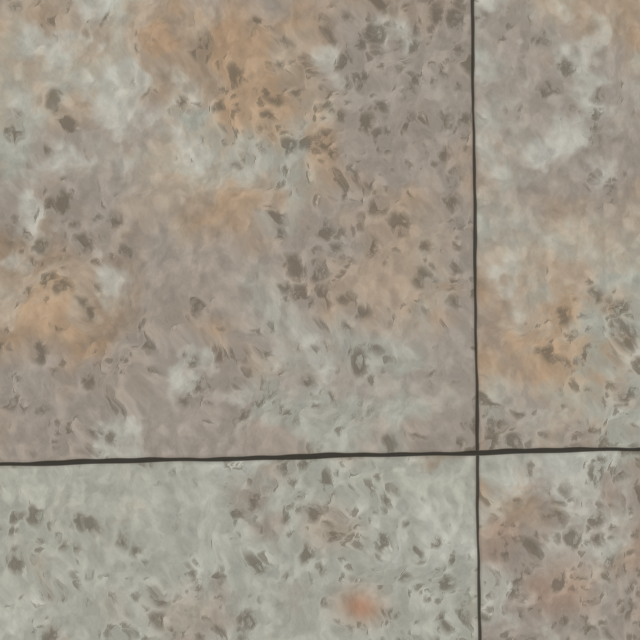
Give the GLSL for this texture, as a WebGL 2 fragment shader.

```glsl
#version 300 es
precision highp float;
// Weathered stone paving: four large slabs meeting at one off-centre crossing.
// Blended cellular noise mottles each slab, clustered cell distances make the
// dark pits, and layered sines waver the thin joints.
uniform vec2 u_resolution;
out vec4 fragColor;

const vec3 SAND  = vec3(0.68, 0.62, 0.545);
const vec3 BROWN = vec3(0.60, 0.53, 0.455);
const vec3 OCHRE = vec3(0.70, 0.58, 0.46);
const vec3 GREY  = vec3(0.61, 0.58, 0.545);
const vec3 SAGE  = vec3(0.66, 0.665, 0.62);
const vec3 PALE  = vec3(0.73, 0.73, 0.69);
const vec3 RUST  = vec3(0.62, 0.44, 0.34);
const vec3 PIT   = vec3(0.36, 0.33, 0.285);
const vec3 JOINT = vec3(0.20, 0.19, 0.17);

vec3 hash3(vec2 p) {
  vec3 q = fract(p.xyx * vec3(0.1031, 0.1030, 0.0973));
  q += dot(q, q.yxz + 33.33);
  return fract((q.xxy + q.yzz) * q.zyx);
}

// Random cell values blended by closeness to each cell's point.
float cellBlend(vec2 p) {
  vec2 base = floor(p);
  float total = 0.0, weight = 0.0;
  for (int j = -1; j <= 1; j++)
    for (int i = -1; i <= 1; i++) {
      vec2 cell = base + vec2(i, j);
      vec3 h = hash3(cell);
      vec2 d = cell + 0.2 + 0.6 * h.xy - p;
      float w = exp(-5.0 * dot(d, d));
      total += w * h.z;
      weight += w;
    }
  return total / weight;
}

float mottle(vec2 p) {
  float sum = 0.0, amp = 0.5;
  for (int i = 0; i < 5; i++) {
    sum += amp * cellBlend(p);
    p = mat2(1.6, 1.2, -1.2, 1.6) * p + 17.3;
    amp *= 0.52;
  }
  return sum;
}

// Soft spots, one per cell, kept only where the hash is below density.
float spots(vec2 p, float density, float softness) {
  vec2 base = floor(p);
  float cover = 0.0;
  for (int j = -1; j <= 1; j++)
    for (int i = -1; i <= 1; i++) {
      vec2 cell = base + vec2(i, j);
      vec3 h = hash3(cell + 71.0);
      float radius = mix(0.15, 0.5, fract(h.z * 13.0));
      float d = length(cell + h.xy - p);
      float keep = smoothstep(0.0, 0.15, density - h.z);
      cover = max(cover, keep * (1.0 - smoothstep(radius - softness, radius + softness, d)));
    }
  return cover;
}

float waver(float t, float phase) {
  return sin(t * 19.0 + phase) + 0.5 * sin(t * 47.0 + phase * 2.0) + 0.3 * sin(t * 113.0);
}

float line(float dist, float halfWidth, float blur) {
  return 1.0 - smoothstep(halfWidth - blur, halfWidth + blur, abs(dist));
}

void main() {
  vec2 p = gl_FragCoord.xy / u_resolution;
  float pixel = 1.0 / min(u_resolution.x, u_resolution.y);

  // Signed distances to the slightly tilted joints, and the slab's side of each.
  float toUpright = p.x - 0.749 + 0.011 * p.y - 0.0006 * waver(p.y, 1.0);
  float toLevel = p.y - 0.275 - 0.024 * p.x - 0.0008 * waver(p.x, 4.0);
  vec2 slab = step(0.0, vec2(toUpright, toLevel));
  float cool = mix(mix(0.27, 0.07, slab.x), mix(-0.05, 0.0, slab.x), slab.y);

  // Mottled ground, shifted per slab and bent by its own noise.
  vec2 q = p + slab * vec2(3.7, 5.3);
  float bend = mottle(q * 9.0);
  q += 0.05 * vec2(bend - 0.5, 0.5 - bend);
  float broad = mottle(q * 4.0 + 8.0);
  float patchy = mottle(q * 8.0 + 31.0);
  float grain = mottle(q * vec2(65.0, 50.0));
  vec3 color = mix(SAND, BROWN, smoothstep(0.42, 0.66, patchy));
  color = mix(color, OCHRE, 0.6 * smoothstep(0.52, 0.68, bend));
  color = mix(color, GREY, 0.8 * smoothstep(0.42, 0.62, broad));
  color = mix(color, SAGE, 0.9 * smoothstep(0.5, 0.75, 1.0 - patchy + cool));
  float mauve = exp(-dot(p - vec2(0.57, 0.6), p - vec2(0.57, 0.6)) * 30.0);
  color = mix(color, GREY, 0.5 * mauve * slab.y);

  // Pale scuffs, heavier along the joints of the right-hand slabs.
  float nearJoint = exp(-35.0 * min(abs(toUpright), abs(toLevel))) * mix(0.04, 0.13, slab.x);
  color = mix(color, PALE, 0.7 * smoothstep(0.6, 0.74, 1.0 - bend + nearJoint));

  // Rust stains in the cool slab: one strong, the rest faint.
  vec2 stain = (p - vec2(0.567, 0.055)) * vec2(1.0, 1.2) + 0.03 * (bend - 0.5);
  color = mix(color, RUST, 0.75 * exp(-dot(stain, stain) * 900.0));
  color = mix(color, RUST, 0.3 * spots(q * 9.0, 0.22, 0.3) * (1.0 - slab.y));

  // Ragged dark pits in clusters, then fine grain and rare bright chips.
  float cluster = smoothstep(0.42, 0.66, mottle(q * 5.0 + 53.0) + 0.06 * slab.x - 0.12 * mauve);
  vec2 ragged = q + 0.03 * vec2(grain - 0.5, patchy - 0.5);
  float pits = spots(ragged * vec2(34.0, 28.0), 0.1 + 0.55 * cluster, 0.22);
  float specks = spots(ragged * vec2(75.0, 60.0), 0.08 + 0.4 * cluster, 0.25);
  float decay = max(0.65 * pits, 0.5 * specks) * smoothstep(0.3, 0.62, grain);
  color = mix(color, PIT, decay);
  color *= 1.0 + 0.28 * (grain - 0.5);
  color = mix(color, PALE, 0.7 * spots(q * 80.0 + 9.0, 0.04, 0.15));

  // Thin joints: a faint worn halo around a dark core of uneven width.
  float uprightWidth = 0.0022 + 0.0004 * waver(p.y, 2.0);
  float levelWidth = 0.0034 + 0.0007 * waver(p.x, 5.0);
  float halo = max(line(toUpright, 0.004, 0.004), line(toLevel, 0.005, 0.005));
  float core = max(0.8 * line(toUpright, uprightWidth, pixel), 0.88 * line(toLevel, levelWidth, pixel));
  color = mix(color, PIT, 0.3 * halo);
  color = mix(color, JOINT, core);
  fragColor = vec4(color, 1.0);
}
```
